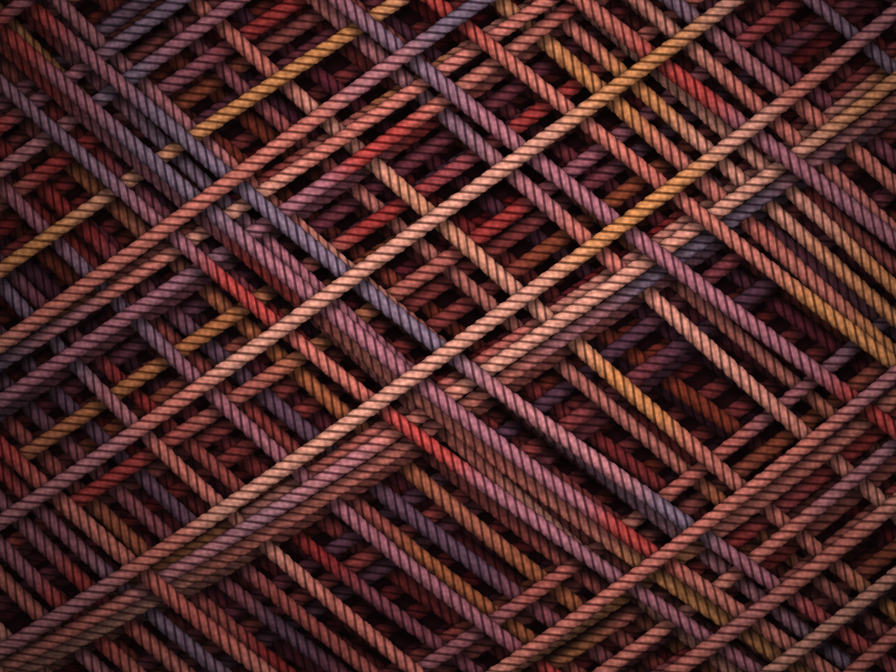
A Shadertoy shader for this texture:

```glsl
// Crossed layers of twisted, hand-dyed yarn wound on a ball.

#define LAYERS 9
#define RISE 0.59        // angle of strands climbing to the right
#define FALL -0.68       // angle of strands descending to the right
#define SPACING 0.044    // distance between strand slots
#define RADIUS 0.0125    // strand radius
#define PITCH 0.0195     // length of one ply lump
#define SKEW 1.15        // lean of the ply grooves
#define BEND 0.11        // curvature over the ball
#define SHADOW 0.55      // darkness of cast shadows
#define EXPOSURE 1.13

const float TAU = 6.2831853;

const vec3 DYES[8] = vec3[8](
    vec3(0.48, 0.28, 0.30),   // mauve
    vec3(0.56, 0.29, 0.25),   // brick rose
    vec3(0.60, 0.39, 0.33),   // dusty tan
    vec3(0.57, 0.35, 0.19),   // ochre
    vec3(0.53, 0.28, 0.24),   // terracotta
    vec3(0.47, 0.13, 0.12),   // crimson
    vec3(0.43, 0.24, 0.28),   // plum
    vec3(0.31, 0.25, 0.31));  // slate

float hash(vec2 p) {
    vec3 q = fract(p.xyx * vec3(0.1031, 0.1030, 0.0973));
    q += dot(q, q.yzx + 33.33);
    return fract((q.x + q.y) * q.z);
}

// Distance to the nearest scattered point
float cellular(vec2 p) {
    vec2 cell = floor(p);
    float nearest = 2.0;
    for (int y = -1; y <= 1; y++)
    for (int x = -1; x <= 1; x++) {
        vec2 c = cell + vec2(x, y);
        vec2 point = c + vec2(hash(c + 7.0), hash(c + 91.0));
        nearest = min(nearest, length(p - point));
    }
    return nearest;
}

// Dye drifting along a strand
vec3 dyeColour(float seed, float u) {
    float t = 8.0 * seed + 1.1 * sin(u * 3.3 + seed * 40.0)
            + 0.6 * sin(u * 8.1 + seed * 91.0) + 8.0;
    int i = int(floor(t));
    return mix(DYES[i % 8], DYES[(i + 1) % 8], smoothstep(0.2, 0.8, fract(t)));
}

// Lit surface of a two-ply strand; side runs from -1 to 1 across it
vec3 strandColour(float seed, float u, float side, float ply, float fuzz) {
    float roundness = sqrt(max(1.0 - side * side, 0.0));
    float lump = smoothstep(0.0, 0.75, ply);
    float fibre = sin((side * 0.6 + u * 34.0) * 11.0 + 2.0 * sin(u * 95.0));
    float light = (0.38 + 0.62 * roundness) * (0.58 + 0.42 * lump);
    light *= 1.0 + 0.22 * side + 0.06 * fibre + 0.32 * (0.5 - fuzz);
    vec3 sheen = vec3(0.12, 0.11, 0.10) * roundness * lump * lump;
    return dyeColour(seed, u) * light * 1.12 + sheen * light;
}

void mainImage(out vec4 fragColor, in vec2 fragCoord) {
    vec2 p = (fragCoord - 0.5 * iResolution.xy) / iResolution.y;
    float soft = 0.9 / (iResolution.y * RADIUS);
    float fuzz = cellular(p * 120.0);
    vec3 colour = vec3(0.10, 0.035, 0.045);

    // Paint from the deepest layer up
    for (int layer = 0; layer < LAYERS; layer++) {
        float id = float(layer);
        float height = id / float(LAYERS - 1);
        float angle = (layer % 2 == 0 ? RISE : FALL)
                    + 0.10 * (hash(vec2(id, 3.0)) - 0.5);
        vec2 along = vec2(cos(angle), sin(angle));
        float u = dot(p, along);
        float v = dot(p, vec2(-along.y, along.x));
        v += BEND * u * u * (v - 0.4);
        float presence = mix(0.92, 0.24, pow(height, 0.8));
        vec3 depthTint = mix(vec3(0.46, 0.26, 0.31), vec3(1.0),
                             smoothstep(0.0, 0.8, height));
        float slot = floor(v / SPACING);

        for (int k = -2; k <= 2; k++) {
            vec2 key = vec2(slot + float(k) + 50.0, id * 17.0 + 5.0);
            if (hash(key) > presence) continue;
            float seed = hash(key + 31.7);
            float centre = (slot + float(k) + 0.5) * SPACING;
            centre += SPACING * 0.6 * (hash(key + 63.1) - 0.5);
            centre += 0.04 * (seed - 0.5) * u + 0.003 * sin(u * 5.0 + seed * TAU);

            // Plies swell the outline; loose fibres roughen it
            float offset = (v - centre) / RADIUS;
            float phase = (u + SKEW * (v - centre)) / PITCH + seed;
            float ply = abs(sin(0.5 * TAU * phase));
            float width = mix(0.86, 1.04, hash(key + 12.0))
                        * (0.92 + 0.10 * ply) + 0.14 * (0.5 - fuzz);
            float side = offset / width;

            float shade = 1.0 - smoothstep(0.7, 2.3, abs(offset + 0.45));
            colour *= 1.0 - SHADOW * shade;
            float cover = 1.0 - smoothstep(1.0 - soft, 1.0 + soft, abs(side));
            vec3 yarn = strandColour(seed, u, side, ply, fuzz) * depthTint;
            colour = mix(colour, yarn, cover);
        }
    }

    // Light falls off around the ball
    float falloff = 1.0 - 0.55 * smoothstep(0.2, 0.95, length(p - vec2(0.06, 0.08)));
    colour = colour * falloff * EXPOSURE + vec3(0.022, 0.008, 0.010);
    fragColor = vec4(clamp(colour, 0.0, 1.0), 1.0);
}
```
